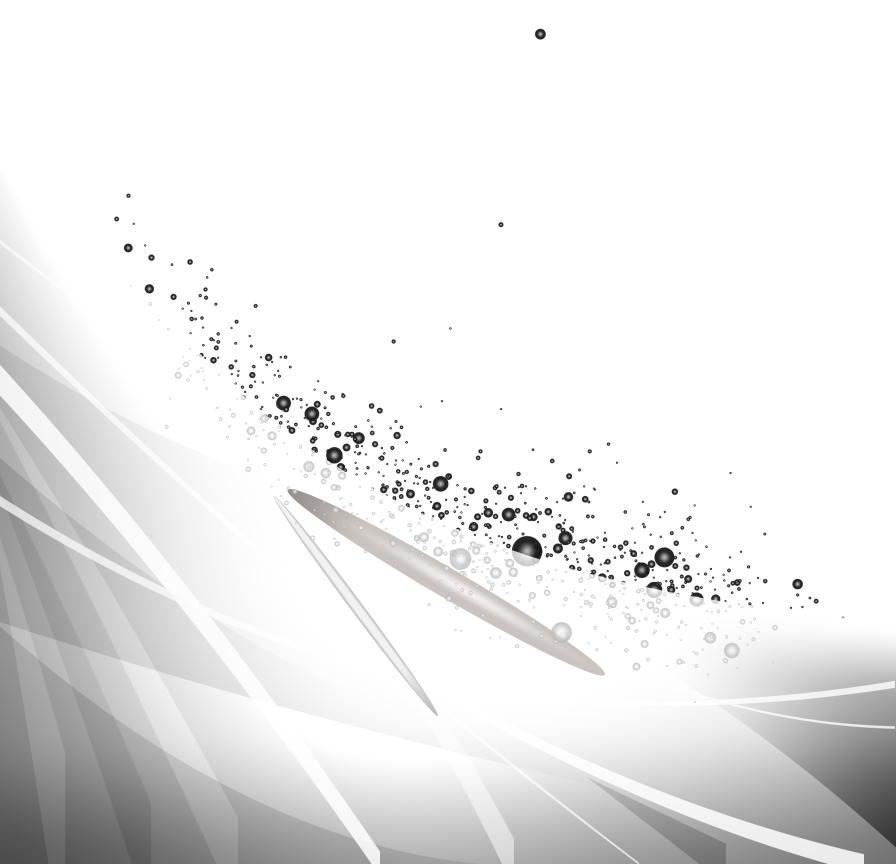
Reproduce this background procedurally as a Shadertoy shader.

```glsl
// A pale grey swoosh fills the lower left, crossed by translucent ribbons and two slim leaves.
// Bubbles from jittered cells follow its rim: dark above the rim, veiled and light below it.
// Ribbons are parabolic arcs given by two end points and a sag; units are canvas heights.

float hash(vec2 cell) {
    vec3 h = fract(cell.xyx * vec3(0.1031, 0.1030, 0.0973));
    h += dot(h, h.yzx + 33.33);
    return fract((h.x + h.y) * h.z);
}

float rimHeight(float x) { return 0.25 + 0.69 * exp(-3.05 * x); }

// Signed distance above an arc (x) and the position along it (y)
vec2 arc(vec2 p, vec2 a, vec2 b, float sag) {
    float run = b.x - a.x;
    float t = (p.x - a.x) / run;
    float y = mix(a.y, b.y, t) - 4.0 * sag * t * (1.0 - t);
    float slope = (b.y - a.y - 4.0 * sag * (1.0 - 2.0 * t)) / run;
    return vec2((p.y - y) * inversesqrt(1.0 + slope * slope), t);
}

float above(float d) { return smoothstep(-0.7, 0.7, d * iResolution.y); }

// Coverage of a ribbon whose half width runs from w0 to w1
float ribbon(vec2 p, vec2 a, vec2 b, float sag, float w0, float w1) {
    vec2 d = arc(p, a, b, sag);
    float inside = step(0.0, d.y) * step(d.y, 1.0);
    return inside * above(mix(w0, w1, d.y) - abs(d.x));
}

// Lens in its own frame: x along (0 to 1), y across (-1 to 1), z coverage
vec3 leaf(vec2 p, vec2 a, vec2 b, float halfWidth) {
    vec2 axis = b - a;
    float len = length(axis);
    vec2 dir = axis / len;
    float t = dot(p - a, dir) / len;
    float across = dot(p - a, vec2(-dir.y, dir.x));
    float w = halfWidth * sqrt(max(4.0 * t * (1.0 - t), 0.0));
    float cover = above(w - abs(across)) * step(0.0, t) * step(t, 1.0);
    return vec3(t, across / max(w, 0.0005), cover);
}

void addBubble(inout vec3 color, vec2 p, vec2 center, float radius, float veil) {
    float l = length(p - center) / radius;
    float cover = above((1.0 - l) * radius);
    float dark = mix(0.68, 0.1, smoothstep(0.0, 0.7, l));
    float light = mix(0.97, 0.73, smoothstep(0.1, 0.95, l));
    color = mix(color, vec3(mix(dark, light, veil)), cover * mix(0.95, 0.75, veil));
}

float swooshTone(vec2 p, float depth) {
    // Glow in the middle, grey toward the left, bottom and right
    vec2 g = (p - vec2(0.58, 0.35)) / vec2(0.75, p.y > 0.35 ? 1.0 : 0.5);
    float tone = 1.0 - 0.5 * smoothstep(0.3, 1.1, length(g)) * smoothstep(0.0, 0.2, depth);
    tone -= 0.12 * smoothstep(0.16, 0.0, p.y);

    // Broad translucent planes
    float corner = above(arc(p, vec2(0.76, 0.23), vec2(1.036, 0.02), -0.01).x);
    tone -= 0.27 * corner * smoothstep(0.76, 1.06, p.x) * smoothstep(0.0, 0.09, depth);
    float leftFade = smoothstep(0.45, 0.0, p.x);
    tone -= 0.09 * leftFade * above(-arc(p, vec2(0.0, 0.47), vec2(0.4, 0.2), 0.02).x);
    tone += 0.07 * leftFade * above(arc(p, vec2(0.0, 0.6), vec2(0.4, 0.42), 0.02).x);
    float lower = above(arc(p, vec2(0.0, 0.275), vec2(0.555, 0.0), 0.055).x);
    float upper = above(-arc(p, vec2(0.0, 0.28), vec2(0.74, 0.08), 0.01).x);
    tone += 0.09 * lower * upper * smoothstep(0.75, 0.4, p.x);
    tone -= 0.12 * ribbon(p, vec2(0.68, 0.1), vec2(0.84, 0.0), 0.0, 0.0, 0.02);

    // Fan of rays in the lower left
    for (int i = 0; i < 3; i++) {
        float k = float(i);
        vec2 foot = vec2(0.075 + 0.1 * k, 0.0);
        float ray = ribbon(p, vec2(0.0, 0.36 + 0.08 * k), foot, -0.01, 0.004, 0.024);
        tone += (i == 1 ? -0.05 : 0.06) * ray;
    }

    // White ribbons and hairlines
    float white = 0.85 * ribbon(p, vec2(0.0, 0.56), vec2(0.44, 0.0), -0.02, 0.012, 0.008);
    white = max(white, 0.5 * ribbon(p, vec2(0.32, 0.425), vec2(0.595, 0.0), -0.03, 0.003, 0.013));
    white = max(white, 0.7 * ribbon(p, vec2(0.0, 0.42), vec2(0.55, 0.2), 0.032, 0.005, 0.003));
    white = max(white, 0.85 * ribbon(p, vec2(0.45, 0.235), vec2(1.0, 0.0), 0.025, 0.003, 0.011));
    white = max(white, 0.6 * ribbon(p, vec2(0.0, 0.885), vec2(0.2, 0.58), 0.03, 0.006, 0.001));
    white = max(white, 0.7 * ribbon(p, vec2(0.0, 0.81), vec2(0.3, 0.44), 0.03, 0.003, 0.001));
    white = max(white, 0.7 * ribbon(p, vec2(0.0, 0.64), vec2(0.74, 0.0), 0.02, 0.004, 0.001));
    white = max(white, 0.6 * ribbon(p, vec2(0.0, 0.72), vec2(0.33, 0.47), 0.0, 0.002, 0.001));
    white = max(white, 0.8 * ribbon(p, vec2(0.4, 0.225), vec2(1.036, 0.208), 0.03, 0.001, 0.004));
    white = max(white, 0.8 * ribbon(p, vec2(0.74, 0.22), vec2(1.036, 0.158), 0.014, 0.001, 0.0015));
    return mix(tone, 1.0, white);
}

void mainImage(out vec4 fragColor, in vec2 fragCoord) {
    vec2 p = fragCoord / iResolution.y;
    float slope = 2.1 * exp(-3.05 * p.x);
    float depth = (rimHeight(p.x) - p.y) * inversesqrt(1.0 + slope * slope);
    float veil = above(depth);
    vec3 color = vec3(mix(1.0, swooshTone(p, depth), veil));

    // Leaves: a slim grey one, then a warm one with a bright middle
    vec3 slim = leaf(p, vec2(0.317, 0.426), vec2(0.507, 0.171), 0.007);
    float slimTone = mix(0.94, 0.7, max(smoothstep(0.4, 1.0, abs(slim.y)), smoothstep(0.75, 1.0, slim.x)));
    color = mix(color, vec3(slimTone), 0.85 * slim.z);
    vec3 warm = leaf(p, vec2(0.333, 0.433), vec2(0.70, 0.219), 0.017);
    float shine = exp(-pow((warm.x - 0.55) / 0.25, 2.0)) * smoothstep(0.7, 0.0, abs(warm.y - 0.15));
    vec3 warmColor = mix(vec3(0.55, 0.52, 0.51), vec3(0.77, 0.74, 0.72), smoothstep(0.0, 0.25, warm.x));
    color = mix(color, mix(warmColor, vec3(0.97), 0.85 * shine), 0.9 * warm.z);

    // Scattered bubbles: one per turned grid cell, denser near the rim
    for (int i = 0; i < 11; i++) {
        float k = float(i), size = 0.07 * pow(0.84, k), turn = 0.6 + 1.3 * k;
        mat2 spin = mat2(cos(turn), sin(turn), -sin(turn), cos(turn));
        vec2 cell = floor(spin * p / size) + 50.0 + 37.0 * k;
        float grow = hash(cell + 7.3);
        float radius = size * (0.06 + 0.13 * grow * grow);
        vec2 jitter = 0.2 + 0.6 * vec2(hash(cell + 1.7), hash(cell + 4.1));
        vec2 center = (cell - 50.0 - 37.0 * k + jitter) * size * spin;
        float offset = (center.y - rimHeight(center.x) - 0.005) / 0.065;
        float density = 0.5 * exp(-offset * offset) * smoothstep(0.1, 0.35, center.x) * smoothstep(1.0, 0.72, center.x);
        if (hash(cell + 11.9) < density) addBubble(color, p, center, max(radius, 0.0012), veil);
    }

    // Large bubbles: position and radius
    vec3 large[8] = vec3[8](vec3(0.61, 0.362, 0.0175), vec3(0.743, 0.34, 0.009), vec3(0.51, 0.44, 0.009),
        vec3(0.387, 0.473, 0.0095), vec3(0.361, 0.521, 0.0085), vec3(0.533, 0.353, 0.0125),
        vec3(0.65, 0.268, 0.012), vec3(0.847, 0.247, 0.009));
    for (int i = 0; i < 8; i++) addBubble(color, p, large[i].xy, large[i].z, veil);

    fragColor = vec4(clamp(color, 0.0, 1.0), 1.0);
}
```
